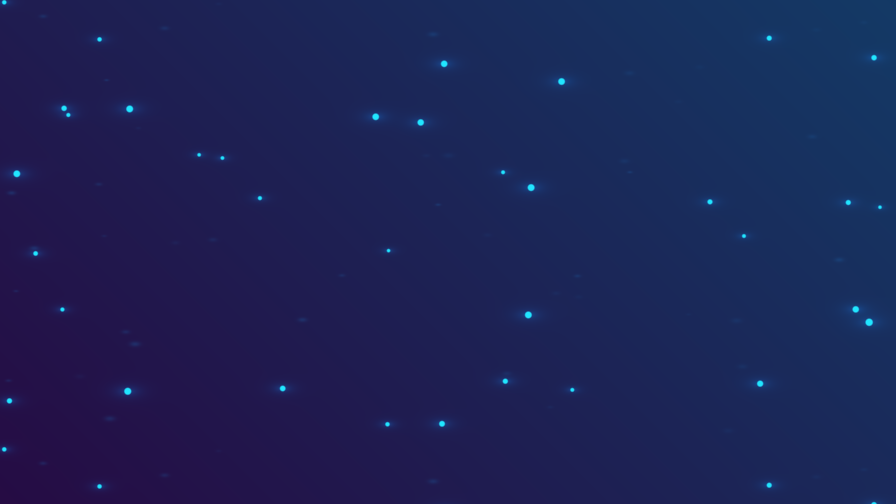
Give the GLSL for this background, as a Shadertoy shader.

```glsl
// Glowing cyan particles and faint blue motes over a diagonal violet-to-blue gradient.

const vec3 VIOLET = vec3(0.148, 0.045, 0.266);      // lower left
const vec3 DEEP_BLUE = vec3(0.076, 0.225, 0.398);   // upper right
const vec3 CORE_COLOR = vec3(0.13, 0.90, 1.00);
const vec3 GLOW_COLOR = vec3(0.09, 0.42, 0.80);
const vec3 MOTE_COLOR = vec3(0.11, 0.37, 0.64);

// Lengths are in canvas heights.
const int SPARK_COUNT = 35;
const int MOTE_COUNT = 42;
const float TILE_HEIGHT = 0.887;                    // vertical repeat of the field
const vec2 SPARK_RADIUS = vec2(0.0030, 0.0073);     // smallest, largest
const vec2 GLOW_STRETCH = vec2(2.3, 1.1);           // in spark radii
const float GLOW_STRENGTH = 0.60;
const vec2 MOTE_RADIUS = vec2(0.0045, 0.0105);      // smallest, largest
const float MOTE_FLATNESS = 0.48;
const vec2 MOTE_STRENGTH = vec2(0.08, 0.34);        // faintest, strongest
const float SCATTER = 0.35;                         // irregularity of placement

uint scramble(uint n) {
    n = n * 747796405u + 2891336453u;
    n = ((n >> ((n >> 28u) + 4u)) ^ n) * 277803737u;
    return (n >> 22u) ^ n;
}

float hash(int index, int channel) {
    return float(scramble(uint(index) * 8u + uint(channel)) >> 8u) / 16777216.0;
}

// Evenly spread sequence, loosened by random offsets.
vec2 scatteredPoint(int index) {
    vec2 spread = float(index) * vec2(0.7549, 0.5698);
    return fract(spread + SCATTER * vec2(hash(index, 0), hash(index, 1)));
}

// Offset to the nearest vertical copy of a particle.
vec2 offsetTo(vec2 p, int index, float aspect) {
    vec2 d = p - scatteredPoint(index) * vec2(aspect, TILE_HEIGHT);
    d.y -= TILE_HEIGHT * round(d.y / TILE_HEIGHT);
    return d;
}

void mainImage(out vec4 fragColor, in vec2 fragCoord) {
    float pixel = 1.0 / iResolution.y;
    float aspect = iResolution.x * pixel;
    vec2 p = fragCoord * pixel;

    // Background gradient at 45 degrees
    vec3 color = mix(VIOLET, DEEP_BLUE, (p.x + p.y) / (aspect + 1.0));

    // Faint flattened motes
    for (int i = 0; i < MOTE_COUNT; i++) {
        int id = i + 200;
        vec2 d = offsetTo(p, id, aspect);
        float radius = mix(MOTE_RADIUS.x, MOTE_RADIUS.y, hash(id, 2));
        float h = hash(id, 3);
        float strength = mix(MOTE_STRENGTH.x, MOTE_STRENGTH.y, h * h);
        vec2 q = d / (radius * vec2(1.0, MOTE_FLATNESS));
        color = mix(color, MOTE_COLOR, strength * exp(-dot(q, q)));
    }

    // Sparks: wide soft glow below a crisp round core
    float core = 0.0;
    for (int i = 0; i < SPARK_COUNT; i++) {
        vec2 d = offsetTo(p, i, aspect);
        float radius = mix(SPARK_RADIUS.x, SPARK_RADIUS.y, hash(i, 2));
        float glow = GLOW_STRENGTH * exp(-length(d / (radius * GLOW_STRETCH)));
        color = mix(color, GLOW_COLOR, glow);
        float disc = 1.0 - smoothstep(radius - pixel, radius + pixel, length(d));
        core = max(core, disc);
    }
    color = mix(color, CORE_COLOR, core);

    fragColor = vec4(color, 1.0);
}
```
